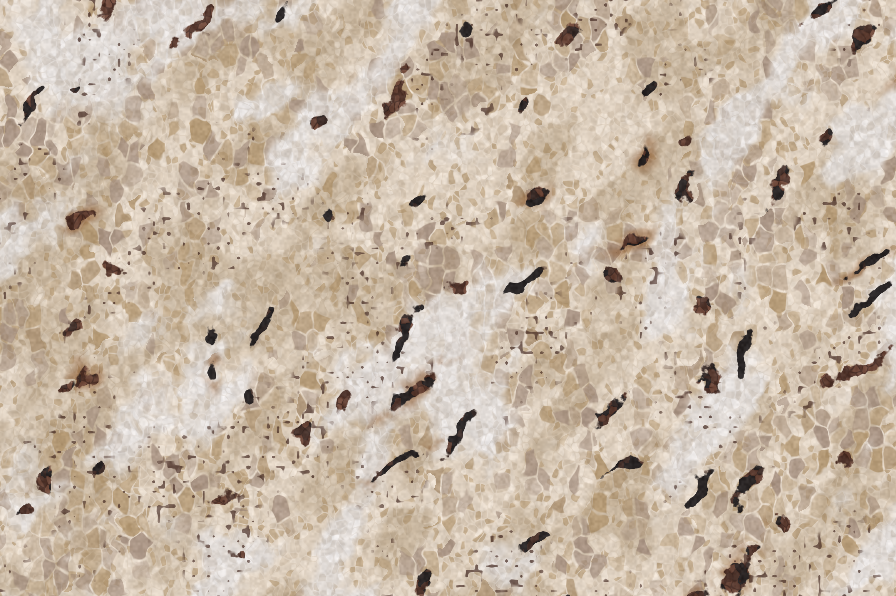
Give the GLSL for this texture, as a WebGL 2 fragment shader.

```glsl
#version 300 es
precision highp float;
// Polished cream granite with translucent tan grains and slanted dark mineral clusters.

#define FINE_GRAINS 88.0     // small crystals per canvas height
#define LARGE_GRAINS 36.0    // translucent crystals per canvas height
#define LARGE_SHARE 0.36     // share of large crystals that are tinted
#define CLUSTER_GRID 7.2     // dark cluster sites per canvas height
#define CLUSTER_SHARE 0.80   // share of sites that are filled
#define SLANT 0.88           // main direction in radians
#define GRAIN_CONTRAST 0.13
#define SPECKLE 0.07

uniform vec2 u_resolution;
out vec4 fragColor;

const vec3 PALE = vec3(0.87, 0.815, 0.75);
const vec3 BEIGE = vec3(0.785, 0.715, 0.625);
const vec3 MILK = vec3(0.88, 0.865, 0.86);
const vec3 OCHRE = vec3(0.69, 0.58, 0.43);
const vec3 TAUPE = vec3(0.64, 0.555, 0.495);
const vec3 RUST = vec3(0.55, 0.36, 0.20);
const vec3 BROWN = vec3(0.45, 0.29, 0.23);
const vec3 UMBER = vec3(0.27, 0.165, 0.135);
const vec3 BLACK = vec3(0.13, 0.115, 0.12);

vec2 hash2(vec2 p) {
  vec3 q = fract(p.xyx * vec3(0.1031, 0.1030, 0.0973));
  q += dot(q, q.yzx + 33.33);
  return fract((q.xx + q.yz) * q.zy);
}

float noise(vec2 p) {
  vec2 i = floor(p), f = fract(p);
  f = f * f * (3.0 - 2.0 * f);
  return mix(mix(hash2(i).x, hash2(i + vec2(1, 0)).x, f.x),
             mix(hash2(i + vec2(0, 1)).x, hash2(i + vec2(1, 1)).x, f.x), f.y);
}

float fbm(vec2 p) {
  float sum = 0.0, amp = 0.53;
  for (int i = 0; i < 4; i++) {
    sum += amp * noise(p);
    p = mat2(1.6, 1.2, -1.2, 1.6) * p + 17.3;
    amp *= 0.5;
  }
  return sum;
}

mat2 turn(float a) { return mat2(cos(a), -sin(a), sin(a), cos(a)); }

// Cellular crystals: xy = random values of the crystal, z = distance to its border
vec3 crystals(vec2 p) {
  vec2 base = floor(p), id = base;
  float near = 9.0, next = 9.0;
  for (int y = -1; y <= 1; y++)
    for (int x = -1; x <= 1; x++) {
      vec2 cell = base + vec2(x, y);
      float d = length(cell + 0.1 + 0.8 * hash2(cell) - p);
      if (d < near) { next = near; near = d; id = cell; }
      else next = min(next, d);
    }
  return vec3(hash2(id + 71.7), next - near);
}

// Scattered slanted ellipses: x = depth inside, y = blackness, z = rust stain
vec3 clusters(vec2 p) {
  vec2 base = floor(p * CLUSTER_GRID);
  vec3 best = vec3(-9.0, 0.0, 0.0);
  for (int y = -1; y <= 1; y++)
    for (int x = -1; x <= 1; x++) {
      vec2 cell = base + vec2(x, y);
      vec2 kind = hash2(cell + 9.1), form = hash2(cell + 43.7);
      if (kind.x > CLUSTER_SHARE) continue;
      vec2 center = (cell + hash2(cell + 5.3)) / CLUSTER_GRID;
      vec2 size = vec2(mix(0.013, 0.062, form.x * form.x), mix(0.009, 0.018, form.y));
      size.y *= mix(1.0, 0.65, step(0.6, kind.y));
      vec2 q = turn(SLANT + (form.y - 0.5) * 1.1) * (p - center);
      float depth = 1.0 - length(q / size);
      if (depth > best.x)
        best = vec3(depth, kind.y, step(kind.x, 0.3 * CLUSTER_SHARE));
    }
  return best;
}

void main() {
  vec2 p = gl_FragCoord.xy / u_resolution.y;
  vec2 wobble = vec2(noise(p * 55.0), noise(p * 55.0 + 31.0)) - 0.5;
  vec2 w = p + 0.012 * wobble;
  vec2 s = turn(SLANT) * w * vec2(1.0);
  s.x *= 0.6;

  // Cloudy ground with milky streaks
  float cloud = fbm(s * 13.0 + 4.0);
  vec3 color = mix(BEIGE, PALE, smoothstep(0.30, 0.56, cloud));
  float milk = smoothstep(0.54, 0.70, fbm(s * 11.0 + 60.0));
  color = mix(color, MILK, 0.8 * milk);

  // Small crystals
  vec3 fine = crystals(w * vec2(1.1, 0.85) * FINE_GRAINS);
  float body = smoothstep(0.0, 0.3, fine.z);
  color += GRAIN_CONTRAST * (fine.x - 0.5) * body * vec3(0.85, 1.0, 1.2);
  color = mix(color, OCHRE, 0.6 * body * step(0.86, fine.y) * (1.0 - milk));

  // Large translucent crystals, gathered in drifts
  vec3 large = crystals(w * vec2(1.2, 0.8) * LARGE_GRAINS + 50.0);
  float drift = fbm(s * 8.0 + 90.0);
  float tinted = step(large.x, LARGE_SHARE + 1.6 * (drift - 0.5)) * (1.0 - 0.8 * milk);
  float glass = tinted * smoothstep(0.02, 0.2, large.z);
  vec3 tint = mix(OCHRE, TAUPE, smoothstep(0.3, 0.6, large.y));
  color = mix(color, tint, glass * mix(0.3, 0.9, fract(large.y * 7.0)));

  // Dark clusters with ragged outlines and stained surroundings
  vec3 site = clusters(w + 0.016 * (vec2(noise(p * 24.0), noise(p * 24.0 + 7.0)) - 0.5));
  float ragged = site.x + 1.5 * (fbm(p * 62.0) - 0.5);
  float stain = site.z * smoothstep(-1.5, 0.2, site.x) * smoothstep(0.35, 0.65, fbm(p * 30.0));
  color = mix(color, RUST, 0.6 * stain);
  float dark = smoothstep(0.02, 0.24, ragged);
  float black = smoothstep(0.35, 0.65, site.y + 0.7 * (fine.y - 0.5));
  vec3 mineral = mix(mix(UMBER, BROWN, fine.x * body), BLACK, black);
  color = mix(color, mineral, 0.95 * dark);

  // Stray dark flecks and fine speckle
  float fleck = smoothstep(0.80, 0.90, noise(p * 120.0)) * smoothstep(0.54, 0.66, fbm(s * 12.0 + 140.0));
  color = mix(color, UMBER, 0.7 * fleck);
  color += SPECKLE * (noise(p * 240.0) - 0.5) + 0.05 * (noise(p * 110.0 + 20.0) - 0.5);
  fragColor = vec4(clamp(color, 0.0, 1.0), 1.0);
}
```
